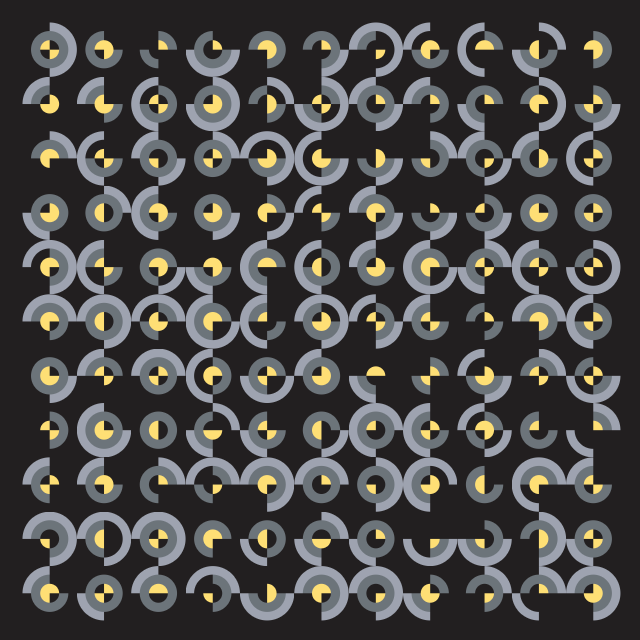
Give the GLSL for this pattern, as a WebGL 2 fragment shader.

```glsl
#version 300 es
precision highp float;
// An 11 by 11 grid of broken targets on near-black: a yellow disc, a grey band
// and a pale outer band, each cut into quadrants that a hash keeps or drops.
// Pale bands reach the cell edge, so neighbouring arcs join into winding lines.

uniform vec2 u_resolution;
out vec4 fragColor;

const float REPEATS = 11.0;
const float GRID_SIZE = 0.9343;                  // side of the whole grid
const vec2 GRID_CENTRE = vec2(0.5023, 0.4977);
const float DISC_RADIUS = 0.174;                 // radii in cell widths
const float GREY_RADIUS = 0.343;
const float PALE_RADIUS = 0.5;
const float SEED = 7.0;

const vec3 BACKGROUND = vec3(0.135, 0.122, 0.125);
const vec3 YELLOW = vec3(0.995, 0.875, 0.460);
const vec3 GREY = vec3(0.425, 0.455, 0.480);
const vec3 PALE = vec3(0.620, 0.640, 0.690);

// Cumulative chances of keeping at most 0, 1, 2 or 3 quadrants
const vec4 DISC_ODDS = vec4(0.0, 0.21, 0.66, 1.0);
const vec4 GREY_ODDS = vec4(0.0, 0.14, 0.50, 0.83);
const vec4 PALE_ODDS = vec4(0.10, 0.47, 0.85, 1.0);

// Chance that two kept quadrants face each other across the centre
const float DISC_OPPOSITE = 0.6;
const float GREY_OPPOSITE = 0.35;
const float PALE_OPPOSITE = 0.25;

vec3 hash33(vec3 p) {
    p = fract(p * vec3(0.1031, 0.1030, 0.0973));
    p += dot(p, p.yxz + 33.33);
    return fract((p.xxy + p.yxx) * p.zyx);
}

// Share of the pixel lying in the kept quadrants of one band
float keptQuadrants(vec2 cell, float band, vec4 odds, float opposite, vec4 share) {
    vec3 rnd = hash33(vec3(cell + 1.0, band * 5.0 + SEED));
    int count = int(dot(step(odds, vec4(rnd.x)), vec4(1.0)));
    int turn = int(rnd.y * 4.0);
    bool facing = count == 2 && rnd.z < opposite;
    float kept = 0.0;
    for (int i = 0; i < 4; i++) {
        int q = (i + turn) % 4;
        bool on = facing ? q % 2 == 0 : q < count;
        kept += on ? share[i] : 0.0;
    }
    return kept;
}

// Smoothed coverage of a disc
float disc(float dist, float radius, float pixel) {
    return clamp(0.5 + (radius - dist) / pixel, 0.0, 1.0);
}

void main() {
    float side = min(u_resolution.x, u_resolution.y);
    vec2 canvas = (gl_FragCoord.xy - 0.5 * u_resolution) / side + 0.5;
    vec2 grid = ((canvas - GRID_CENTRE) / GRID_SIZE + 0.5) * REPEATS;
    float pixel = REPEATS / (GRID_SIZE * side);

    vec2 cell = clamp(floor(grid), 0.0, REPEATS - 1.0);
    vec2 p = grid - cell - 0.5;
    float dist = length(p);

    // Pixel share of each quadrant, anticlockwise from the upper right
    vec2 s = clamp(0.5 + p / pixel, 0.0, 1.0);
    vec4 share = vec4(s.x * s.y, (1.0 - s.x) * s.y,
                      (1.0 - s.x) * (1.0 - s.y), s.x * (1.0 - s.y));

    // Nested discs, subtracted to give bands that never overlap
    float inner = disc(dist, DISC_RADIUS, pixel);
    float middle = disc(dist, GREY_RADIUS, pixel);
    float outer = disc(dist, PALE_RADIUS, pixel);

    float yellow = inner * keptQuadrants(cell, 0.0, DISC_ODDS, DISC_OPPOSITE, share);
    float grey = (middle - inner) * keptQuadrants(cell, 1.0, GREY_ODDS, GREY_OPPOSITE, share);
    float pale = (outer - middle) * keptQuadrants(cell, 2.0, PALE_ODDS, PALE_OPPOSITE, share);

    vec3 color = BACKGROUND;
    color += yellow * (YELLOW - BACKGROUND);
    color += grey * (GREY - BACKGROUND);
    color += pale * (PALE - BACKGROUND);
    fragColor = vec4(color, 1.0);
}
```
